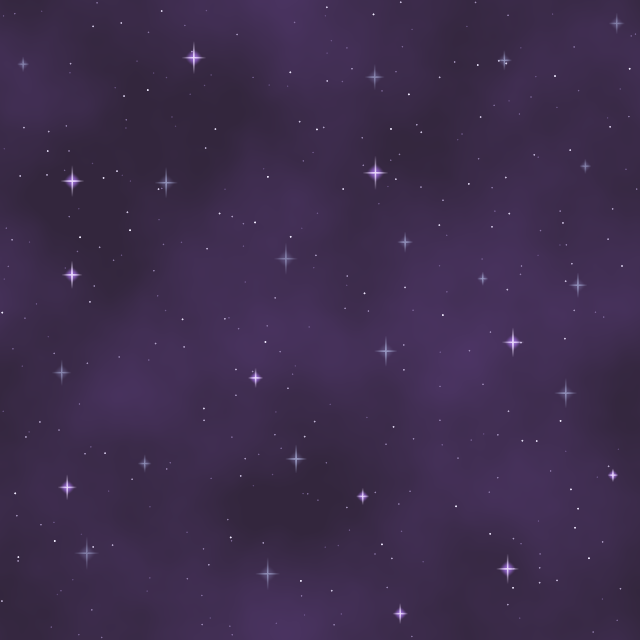
A WebGL 1 fragment shader for this texture:

```glsl
precision highp float;
// Violet night sky that tiles: a soft nebula of wrapping gradient noise,
// sprinkled with layers of tiny dust stars and a few four-pointed sparkles.
// Stars stay inside their grid cells, so no neighbour search is needed.

uniform vec2 u_resolution;

#define NEBULA_CELLS 3.0
#define NEBULA_LEVEL 0.38
#define NEBULA_CONTRAST 1.0
#define OCTAVE_GAIN 0.42
#define DUST_CELLS 13.0
#define DUST_RADIUS 0.0015
#define SPARKLE_CELLS 6.0
#define SPARKLE_SHARE 0.76
#define VIOLET_SHARE 0.36
#define ARM_MIN 0.010
#define ARM_MAX 0.027
#define ARM_WIDTH 0.0013

const vec3 SKY_DARK = vec3(0.200, 0.150, 0.240);
const vec3 SKY_BRIGHT = vec3(0.300, 0.207, 0.395);
const vec3 DUST_DIM = vec3(0.52, 0.42, 0.66);
const vec3 DUST_WHITE = vec3(0.95, 0.93, 1.00);
const vec3 HALO_VIOLET = vec3(0.60, 0.41, 0.84);
const vec3 HALO_GREY = vec3(0.46, 0.43, 0.62);
const vec3 ARM_LILAC = vec3(0.93, 0.87, 1.00);
const vec3 ARM_GREY = vec3(0.66, 0.68, 0.84);

// Four random values per cell
vec4 hash4(vec2 cell, float seed) {
  vec4 p = fract(vec4(cell.xyx, cell.y + seed) * vec4(0.1031, 0.1030, 0.0973, 0.1099)
                 + seed * 0.137);
  p += dot(p, p.wzxy + 33.33);
  return fract((p.xxyz + p.yzzw) * p.zywx);
}

float cornerSlope(vec2 cell, vec2 offset, float period, float seed) {
  float angle = 6.28319 * hash4(mod(cell, period), seed).x;
  return dot(vec2(cos(angle), sin(angle)), offset);
}

// Gradient noise that repeats after a whole number of cells
float gradientNoise(vec2 p, float period, float seed) {
  vec2 i = floor(p), f = p - i;
  vec2 w = f * f * f * (f * (f * 6.0 - 15.0) + 10.0);
  vec2 e = vec2(0.0, 1.0);
  float low = mix(cornerSlope(i, f, period, seed),
                  cornerSlope(i + e.yx, f - e.yx, period, seed), w.x);
  float high = mix(cornerSlope(i + e.xy, f - e.xy, period, seed),
                   cornerSlope(i + e.yy, f - e.yy, period, seed), w.x);
  return mix(low, high, w.y);
}

vec3 nebula(vec2 uv) {
  float sum = 0.0, gain = 1.0, cells = NEBULA_CELLS;
  for (int octave = 0; octave < 5; octave++) {
    float seed = float(octave) + 3.0;
    sum += gain * gradientNoise(uv * cells + 0.37 * seed, cells, seed);
    gain *= OCTAVE_GAIN;
    cells *= 2.0;
  }
  float glow = clamp(NEBULA_LEVEL + NEBULA_CONTRAST * sum, 0.0, 1.0);
  return mix(SKY_DARK, SKY_BRIGHT, glow);
}

// 1 inside the radius, 0 outside, with an edge at least a pixel wide
float disc(float d, float radius, float pixel) {
  float soft = max(0.5 * pixel, 0.0007);
  return 1.0 - smoothstep(radius - soft, radius + soft, d);
}

vec3 addDust(vec3 color, vec2 uv, float pixel) {
  for (int layer = 0; layer < 3; layer++) {
    float cells = DUST_CELLS + 5.0 * float(layer);
    vec2 p = uv * cells;
    vec4 rnd = hash4(floor(p), 20.0 + float(layer));
    float d = length(fract(p) - mix(vec2(0.05), vec2(0.95), rnd.xy)) / cells;
    float present = step(rnd.z, 0.36);
    float shine = rnd.w * rnd.w;
    float cover = disc(d, DUST_RADIUS * mix(0.75, 1.0, shine), pixel);
    color = mix(color, mix(DUST_DIM, DUST_WHITE, shine),
                present * cover * mix(0.45, 1.0, rnd.w));
  }
  return color;
}

// A ray along the second axis, fading towards its tips
float ray(vec2 d, float reach, float pixel) {
  return disc(d.x, ARM_WIDTH, pixel) * clamp(1.0 - d.y / reach, 0.0, 1.0);
}

vec3 addSparkles(vec3 color, vec2 uv, float pixel) {
  vec2 p = uv * SPARKLE_CELLS;
  vec4 rnd = hash4(floor(p), 41.0);
  vec4 kind = hash4(floor(p), 57.0);
  vec2 d = abs(fract(p) - mix(vec2(0.18), vec2(0.82), rnd.xy)) / SPARKLE_CELLS;
  float present = step(rnd.z, SPARKLE_SHARE);
  float violet = step(kind.x, VIOLET_SHARE);
  float reach = mix(ARM_MIN, ARM_MAX, kind.y);

  // Halo: between a disc and a diamond
  float haloSize = mix(0.009, 0.015, kind.y);
  float spread = mix(length(d), d.x + d.y, 0.5) / haloSize;
  float halo = (1.0 - smoothstep(0.25, 1.05, spread)) * mix(0.42, 0.85, violet);
  color = mix(color, mix(HALO_GREY, HALO_VIOLET, violet), present * halo);

  // Cross: the upright ray is the longer one
  float cross4 = max(ray(d, reach, pixel), ray(d.yx, 0.75 * reach, pixel));
  float strength = mix(mix(0.55, 0.85, kind.z), 1.0, violet);
  return mix(color, mix(ARM_GREY, ARM_LILAC, violet), present * strength * cross4);
}

void main() {
  vec2 uv = gl_FragCoord.xy / u_resolution;
  float pixel = 1.0 / min(u_resolution.x, u_resolution.y);
  vec3 color = addDust(nebula(uv), uv, pixel);
  gl_FragColor = vec4(addSparkles(color, uv, pixel), 1.0);
}
```
